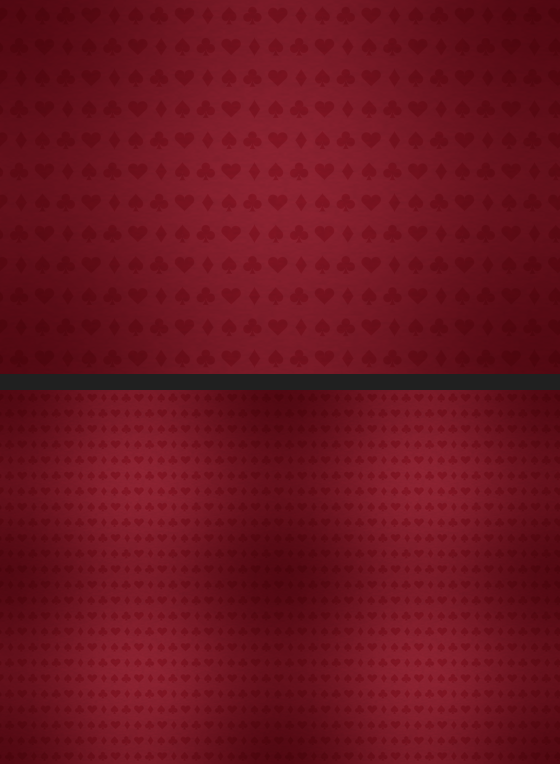
Top, the tile; bottom, the same tile 2 across and 2 down.
A WebGL 2 fragment shader for this pattern:

```glsl
#version 300 es
precision highp float;
// Staggered rows of tone-on-tone card suits on grained dark red, with a soft vignette.

#define SUIT_REPEATS 6.0               // heart-diamond-spade-club groups across
#define ROWS 12.0                      // even, so the stagger wraps
#define HALF_HEIGHT 0.0236             // suit half height, in canvas heights
#define SHIFT 0.594                    // horizontal phase, in cells
#define CENTRE vec3(0.545, 0.132, 0.190)
#define EDGE vec3(0.325, 0.032, 0.070)
#define SUIT_TINT vec3(0.925, 0.62, 0.72)
#define VIGNETTE vec2(0.70, 0.30)      // darkening towards the sides and top
#define GRAIN 0.07

uniform vec2 u_resolution;
out vec4 fragColor;

const float PI = 3.14159265;

float hash(vec2 p) {
    vec3 q = fract(p.xyx * vec3(0.1031, 0.1030, 0.0973));
    q += dot(q, q.yzx + 33.33);
    return fract((q.x + q.y) * q.z);
}

// Value noise that wraps after a whole number of cells.
float wrappedNoise(vec2 uv, vec2 cells) {
    vec2 p = uv * cells, i = floor(p), f = fract(p);
    f = f * f * (3.0 - 2.0 * f);
    vec2 a = mod(i, cells), b = mod(i + 1.0, cells);
    return mix(mix(hash(a), hash(vec2(b.x, a.y)), f.x),
               mix(hash(vec2(a.x, b.y)), hash(b), f.x), f.y);
}

// Suit distances: about one unit of half height, x already mirrored.
float heart(vec2 p) {
    const vec2 lobe = vec2(0.53, 0.33), tip = vec2(0.0, -0.95);
    const vec2 side = vec2(0.729, 0.685);
    float wedge = dot(p - tip, vec2(side.y, -side.x));
    float body = max(max(wedge, dot(p - lobe, side)), p.y - lobe.y);
    return min(length(p - lobe) - 0.57, body);
}

float diamond(vec2 p) {
    return (p.x / 0.65 + abs(p.y) - 1.0) * 0.545;
}

float stem(vec2 p) {
    float t = clamp((-0.3 - p.y) / 0.7, 0.0, 1.0);
    return max(p.x - 0.08 - 0.24 * t * t, abs(p.y + 0.62) - 0.38);
}

float spade(vec2 p) {
    float leaf = heart(vec2(p.x / 0.76, 0.19 - 1.14 * p.y)) * 0.8;
    return min(leaf, stem(p));
}

float club(vec2 p) {
    float leaves = min(length(p - vec2(0.0, 0.52)) - 0.48,
                       length(p - vec2(0.54, -0.2)) - 0.5);
    float core = length(p - vec2(0.0, -0.02)) - 0.3;
    return min(min(leaves, core), stem(p));
}

// Coverage of the suit under this point, from 0 to 1.
float suitMask(vec2 uv) {
    vec2 grid = vec2(4.0 * SUIT_REPEATS, ROWS);
    vec2 cell = uv * grid;
    cell.x += SHIFT + 2.0 * mod(floor(cell.y) + 1.0, 2.0);
    float suit = mod(floor(cell.x), 4.0);

    float aspect = u_resolution.x / u_resolution.y;
    vec2 p = (fract(cell) - 0.5) / grid * vec2(aspect, 1.0) / HALF_HEIGHT;
    p.x += 0.23 * step(1.5, suit);     // black suits sit slightly to the left
    p.x = abs(p.x);

    float d = suit < 0.5 ? heart(p) : suit < 1.5 ? diamond(p)
            : suit < 2.5 ? spade(p) : club(p);
    float pixel = 1.0 / (u_resolution.y * HALF_HEIGHT);
    return 1.0 - smoothstep(-0.75 * pixel, 0.75 * pixel, d);
}

void main() {
    vec2 uv = gl_FragCoord.xy / u_resolution;

    // Vignette, periodic so opposite edges meet.
    vec2 away = sin(PI * (uv - 0.5));
    vec3 color = mix(CENTRE, EDGE, dot(away * away, VIGNETTE));

    // Suits, then fine horizontal grain over everything.
    color *= mix(vec3(1.0), SUIT_TINT, suitMask(uv));
    float grain = 0.6 * wrappedNoise(uv, vec2(90.0, 170.0))
                + 0.4 * wrappedNoise(uv, vec2(210.0, 240.0)) - 0.5;
    color *= 1.0 + GRAIN * grain;

    fragColor = vec4(color, 1.0);
}
```
